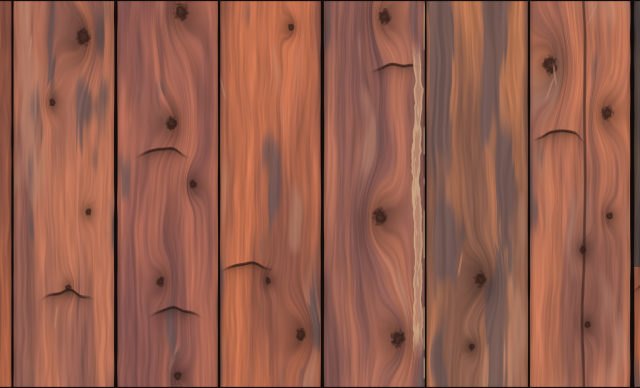
Give the GLSL for this texture, as a Shadertoy shader.

```glsl
// Weathered red-brown timber wall: six full vertical planks and a sliver at each side.
// Each plank has its own tint, grain bent around hashed knots, grey stains and cracks;
// dark seams of varying width, a flaked pale strip and scratches go on top.

const float PLANK_W = 0.1614;      // plank width, in canvas widths
const float FIRST_SEAM = 0.0195;   // left seam, in canvas widths
const float PLANK_LEN = 3.75;      // canvas height, in plank widths
const int KNOTS = 5;               // knot slots per plank
const float FLAKED_PLANK = 3.0;
const float SPLIT_PLANK = 5.0;
const vec3 DARK = vec3(0.19, 0.11, 0.09);
const vec3 SEAM_COLOR = vec3(0.07, 0.045, 0.04);
const vec3 STAIN_COLOR = vec3(0.40, 0.32, 0.32);
const vec3 PALE = vec3(0.73, 0.53, 0.44);
const vec3 CREAM = vec3(0.82, 0.68, 0.53);
const vec3 TINT[8] = vec3[8](
    vec3(0.60, 0.34, 0.26), vec3(0.65, 0.40, 0.33), vec3(0.61, 0.365, 0.32),
    vec3(0.66, 0.38, 0.29), vec3(0.61, 0.38, 0.33), vec3(0.64, 0.41, 0.31),
    vec3(0.66, 0.40, 0.32), vec3(0.33, 0.27, 0.25));
const float STAIN[8] = float[8](0.2, 0.4, 0.35, 0.35, 0.25, 1.0, 0.4, 0.3);
const float SEAM_HALF[7] = float[7](0.008, 0.013, 0.008, 0.013, 0.006, 0.008, 0.016);

float hash(vec2 p) {
    vec3 a = fract(p.xyx * 0.1031);
    a += dot(a, a.yzx + 33.33);
    return fract((a.x + a.y) * a.z);
}

float noise(vec2 p) {
    vec2 i = floor(p), f = fract(p);
    f = f * f * (3.0 - 2.0 * f);
    return mix(mix(hash(i), hash(i + vec2(1, 0)), f.x),
               mix(hash(i + vec2(0, 1)), hash(i + vec2(1, 1)), f.x), f.y);
}

float fbm(vec2 p) {
    return 0.54 * noise(p) + 0.29 * noise(p * 2.1 + 7.3) + 0.17 * noise(p * 4.3 + 19.1);
}

// Returns grain displacement, knot core, knot halo.
vec3 knots(vec2 q, float id) {
    vec3 k = vec3(0.0);
    for (int i = 0; i < KNOTS; i++) {
        vec2 cell = vec2(id * 3.0 + 11.0, float(i) * 5.0 + 2.0);
        if (hash(cell + 40.0) < 0.2) continue;
        float size = hash(cell + 9.0);
        float r = mix(0.028, 0.075, size * size);
        vec2 c = vec2(0.2 + 0.6 * hash(cell),
                      (float(i) + 0.15 + 0.7 * hash(cell + 21.0)) * PLANK_LEN / float(KNOTS));
        vec2 d = (q - c) / r;
        float dist = length(d * vec2(1.0, 0.8)) + 0.5 * (noise(q * 45.0) - 0.5);
        k.x += 3.6 * r * exp(-dot(d * d, vec2(0.13, 0.035))) * (hash(cell + 3.0) < 0.5 ? -1.0 : 1.0);
        k.y = max(k.y, (1.0 - smoothstep(0.5, 1.2, dist)) * (0.7 + 0.3 * smoothstep(0.1, 0.6, dist)));
        k.z = max(k.z, exp(-dot(d * d, vec2(0.16, 0.08))));
    }
    return k;
}

// Sagging cross-grain crack: x is the dark line, y the shadow below it.
vec2 crack(vec2 q, float id, float n) {
    vec2 cell = vec2(id * 7.0 + 5.0, n * 13.0 + 60.0);
    if (hash(cell) < 0.45) return vec2(0.0);
    vec2 d = q - vec2(0.25 + 0.5 * hash(cell + 4.0), (n + 0.2 + 0.6 * hash(cell + 8.0)) * PLANK_LEN * 0.5);
    float fade = 1.0 - smoothstep(0.1, 0.28, abs(d.x));
    d.y += 1.1 * d.x * d.x + 0.07 * (noise(vec2(q.x * 9.0, id)) - 0.5);
    return fade * vec2(1.0 - smoothstep(0.004, 0.022, abs(d.y)),
                       step(d.y, 0.0) * exp(d.y * 14.0));
}

void mainImage(out vec4 fragColor, in vec2 fragCoord) {
    vec2 uv = fragCoord / iResolution.xy;
    float s = (uv.x - FIRST_SEAM) / PLANK_W;
    float aa = 1.0 / (iResolution.x * PLANK_W);
    float id = clamp(floor(s), -1.0, 6.0);
    int plank = int(id) + 1;
    vec2 q = vec2(s - id, uv.y * PLANK_LEN);
    vec2 seed = vec2(id * 17.3 + 40.0, id * 9.7 + 30.0);

    // Grain, following a slow wander and the knots
    vec3 knot = knots(q, id);
    float g = q.x + knot.x + 0.16 * fbm(q * vec2(2.0, 0.8) + seed);
    float broad = fbm(vec2(g * 5.0, q.y * 0.5) + seed);
    float lines = noise(vec2(g * 36.0, q.y * 0.8) + seed);
    float fibre = noise(vec2(g * 70.0, q.y * 4.0) + seed);
    vec3 tint = id > 5.5 && q.y < 1.17 ? TINT[0] : TINT[plank];
    vec3 col = tint * mix(vec3(0.83, 0.87, 0.94), vec3(1.15, 1.14, 1.05), smoothstep(0.28, 0.72, broad));
    col *= 1.0 + 0.17 * (lines - 0.5) + 0.12 * (fibre - 0.5);

    // Pale weathering and grey stains
    col = mix(col, PALE, 0.5 * smoothstep(0.56, 0.78, fbm(vec2(g * 4.0, q.y * 0.9) + seed + 50.0)));
    float wet = STAIN[plank];
    float soak = fbm(vec2(q.x * 4.5 + 0.3 * lines, q.y * 0.75) + seed + 90.0) + 0.04 * (fibre - 0.5);
    soak += 0.14 * wet * wet * cos(11.4 * (q.x - 0.15));
    col = mix(col, STAIN_COLOR * (0.9 + 0.2 * lines), 0.8 * smoothstep(0.0, 0.14, soak - 0.72 + 0.2 * wet));

    // Knots, cracks and one long split
    col *= 1.0 - 0.3 * knot.z;
    col = mix(col, DARK, 0.85 * knot.y);
    for (int n = 0; n < 2; n++) {
        vec2 c = crack(q, id, float(n));
        col = mix(col * (1.0 - 0.35 * c.y), DARK, 0.8 * c.x);
    }
    float split = abs(q.x - 0.53 - 0.04 * (noise(vec2(q.y * 1.5, 4.0)) - 0.5));
    if (id == SPLIT_PLANK) col = mix(col, DARK, 0.6 * (1.0 - smoothstep(0.004, 0.012 + aa, split)));

    // Flaked strip: tan inside, cream at its ragged rim
    if (id == FLAKED_PLANK) {
        float middle = 0.89 + 0.08 * (noise(vec2(q.y * 1.4, 2.0)) - 0.5);
        float ragged = 0.045 + 0.05 * (fbm(vec2(q.y * 7.0, q.x * 4.0)) - 0.5);
        float inside = ragged - abs(q.x - middle);
        float mask = smoothstep(0.0, 0.015, inside) * smoothstep(0.2, 0.6, q.y) * (1.0 - smoothstep(3.1, 3.4, q.y));
        float rim = 1.0 - smoothstep(0.012, 0.035, inside);
        col = mix(col, mix(PALE, CREAM, max(rim, smoothstep(0.45, 0.65, fbm(q * vec2(25.0, 6.0))))), 0.85 * mask);
        col = mix(col, CREAM, smoothstep(0.975, 0.985, q.x) * smoothstep(0.5, 0.6, noise(vec2(q.y * 6.0, 8.0))));
    }

    // Fine pale scratches
    for (int i = 0; i < 7; i++) {
        vec2 cell = vec2(float(i) * 3.0 + 1.0, 71.0);
        vec2 d = vec2(s, q.y) - vec2(6.0 * hash(cell), PLANK_LEN * hash(cell + 5.0));
        float lean = hash(cell + 9.0) - 0.3;
        float mark = 1.0 - smoothstep(0.003, 0.006 + aa, abs(d.x - lean * d.y));
        col = mix(col, PALE, 0.6 * mark * (1.0 - smoothstep(0.05, 0.15, abs(d.y))));
    }

    // Seams, shaded plank edges and a hairline at top and bottom
    float k = clamp(floor(s + 0.5), 0.0, 6.0);
    float gap = abs(s - k) - SEAM_HALF[int(k)] * (0.8 + 0.4 * noise(vec2(q.y * 5.0, k)));
    col *= mix(0.84, 1.0, smoothstep(0.0, 0.05, gap));
    col = mix(SEAM_COLOR, col, smoothstep(-0.5 * aa, aa, gap));
    float border = min(q.y, PLANK_LEN - q.y);
    col = mix(SEAM_COLOR, col, smoothstep(0.004, 0.008 + aa, border));
    fragColor = vec4(col, 1.0);
}
```
